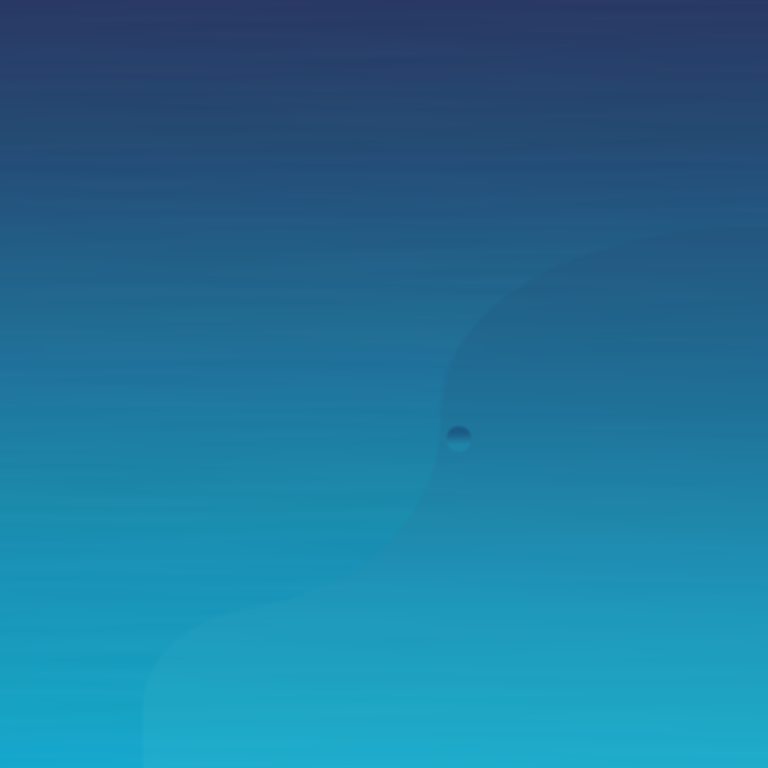
Give the GLSL for this background, as a WebGL 2 fragment shader.

```glsl
#version 300 es
precision highp float;
// A deep-sea gradient from navy to cyan with a faint S-shaped swell on the right
// and one small bead. The swell joins three quarter superellipses; soft horizontal
// banding from a skewed wave and gradient noise tints the water.

uniform vec2 u_resolution;
out vec4 fragColor;

vec2 hashGradient(vec2 cell) {
    float angle = 6.2832 * fract(sin(dot(cell, vec2(127.1, 311.7))) * 43758.55);
    return vec2(cos(angle), sin(angle));
}

float gradientNoise(vec2 p) {
    vec2 i = floor(p), f = fract(p);
    vec2 u = f * f * f * (f * (f * 6.0 - 15.0) + 10.0);
    vec2 e = vec2(0.0, 1.0);
    float low = mix(dot(hashGradient(i), f), dot(hashGradient(i + e.yx), f - e.yx), u.x);
    float high = mix(dot(hashGradient(i + e), f - e), dot(hashGradient(i + 1.0), f - 1.0), u.x);
    return mix(low, high, u.y);
}

// Approximate distance to a slightly squared ellipse, negative inside
float roundedEllipse(vec2 p, vec2 radii) {
    vec2 q = pow(abs(p) / radii, vec2(2.1));
    return (pow(q.x + q.y, 1.0 / 2.1) - 1.0) * min(radii.x, radii.y);
}

// Swell outline: convex crown, concave flank, convex foot
float swellDistance(vec2 p) {
    if (p.y > 0.462) return roundedEllipse(vec2(min(p.x - 1.0, 0.0), p.y - 0.462), vec2(0.426, 0.2435));
    if (p.y > 0.208) return -roundedEllipse(max(vec2(p.x - 0.267, 0.462 - p.y), 0.0), vec2(0.307, 0.2565));
    return roundedEllipse(vec2(min(p.x - 0.371, 0.0), max(p.y - 0.0755, 0.0)), vec2(0.185, 0.1354));
}

// Depth runs from 0 at the top to 1 at the bottom
vec3 waterColor(float depth) {
    vec3 c = mix(vec3(0.162, 0.222, 0.390), vec3(0.141, 0.300, 0.462), clamp(depth / 0.2, 0.0, 1.0));
    c = mix(c, vec3(0.129, 0.424, 0.580), clamp((depth - 0.2) / 0.23, 0.0, 1.0));
    c = mix(c, vec3(0.104, 0.557, 0.694), clamp((depth - 0.43) / 0.26, 0.0, 1.0));
    return mix(c, vec3(0.086, 0.660, 0.797), clamp((depth - 0.69) / 0.31, 0.0, 1.0));
}

vec3 swellColor(float depth) {
    vec3 c = mix(vec3(0.139, 0.338, 0.500), vec3(0.122, 0.436, 0.588), clamp((depth - 0.29) / 0.22, 0.0, 1.0));
    c = mix(c, vec3(0.120, 0.591, 0.727), clamp((depth - 0.51) / 0.27, 0.0, 1.0));
    return mix(c, vec3(0.120, 0.680, 0.798), clamp((depth - 0.78) / 0.22, 0.0, 1.0));
}

void main() {
    vec2 uv = gl_FragCoord.xy / u_resolution;
    float pixel = 1.0 / min(u_resolution.x, u_resolution.y);
    float depth = 1.0 - uv.y;

    // Water and swell, the latter slightly tilted
    vec3 color = waterColor(depth);
    float soft = max(0.003, pixel);
    float swell = 1.0 - smoothstep(-soft, soft, swellDistance(uv));
    color = mix(color, swellColor(depth - 0.02 * (uv.x - 0.5)), swell);

    // Faint horizontal bands: a quick shift to blue, a slow one to green
    float cycle = fract((depth - 0.18) / 0.25);
    float band = 2.0 * min(cycle / 0.15, (1.0 - cycle) / 0.85) - 1.0;
    color += band * vec3(0.0, -0.003, 0.007) * (1.0 - 0.5 * swell);
    color += 0.012 * gradientNoise(vec2(uv.x * 3.0, uv.y * 75.0)) * (1.0 - 0.4 * swell);

    // Bead, dark above and bright below
    vec2 bead = uv - vec2(0.5975, 0.4284);
    float beadMask = 1.0 - smoothstep(-soft, soft, roundedEllipse(bead, vec2(0.016, 0.0165)));
    vec3 beadColor = mix(vec3(0.122, 0.520, 0.660), vec3(0.102, 0.355, 0.520), smoothstep(-0.010, 0.011, bead.y));
    color = mix(color, beadColor, beadMask);

    fragColor = vec4(color, 1.0);
}
```
